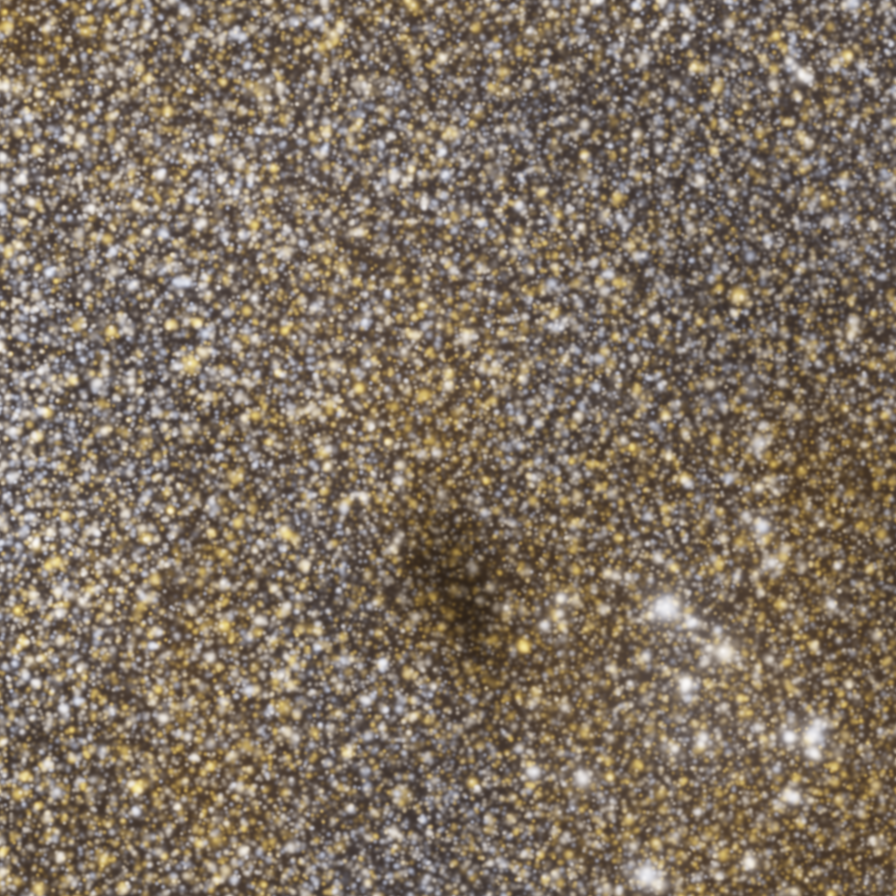
This texture is drawn by a Shadertoy shader. Its source:

```glsl
#define FINE_GRID 190.0
#define MEDIUM_GRID 110.0
#define LARGE_GRID 50.0
#define GIANT_GRID 13.0
#define CLUSTER_STARS 34
#define CLUSTER_CENTER vec2(0.77, 0.22)
#define DUST_CENTER vec2(0.505, 0.34)
#define SKY vec3(0.26, 0.21, 0.175)
#define BLUE vec3(0.78, 0.86, 1.05)
#define WHITE vec3(1.0, 0.93, 0.84)
#define GOLD vec3(1.05, 0.77, 0.25)

vec3 hash3(vec3 p) {
    p = fract(p * vec3(0.1031, 0.1030, 0.0973));
    p += dot(p, p.yxz + 33.33);
    return fract((p.xxy + p.yxx) * p.zyx);
}

// Layered, rotated sines, roughly -1 to 1
float clouds(vec2 p) {
    float sum = 0.0, weight = 0.45;
    for (int i = 0; i < 5; i++) {
        p = mat2(0.8, 0.6, -0.6, 0.8) * p * 1.7 + 1.3;
        sum += weight * sin(p.x + 1.2 * sin(p.y * 1.3));
        weight *= 0.7;
    }
    return sum;
}

vec3 starTint(float h, float warmth) {
    h += 0.16 * warmth;
    vec3 cool = mix(BLUE, WHITE, smoothstep(0.05, 0.35, h));
    return mix(cool, GOLD, smoothstep(0.48, 0.78, h));
}

// Cellular stars: one soft disc per cell, few bright and many faint
vec3 starLayer(vec2 p, float grid, float sigma, float gain, float falloff, float warmth) {
    vec2 home = floor(p * grid);
    vec3 light = vec3(0.0);
    for (int y = -1; y <= 1; y++)
    for (int x = -1; x <= 1; x++) {
        vec2 cell = home + vec2(x, y);
        vec3 place = hash3(vec3(cell, grid));
        vec3 kind = hash3(vec3(cell, grid + 7.0));
        vec2 d = p - (cell + place.xy) / grid;
        float radius = sigma * mix(0.8, 1.15, kind.y);
        float glow = exp(-0.5 * dot(d, d) / (radius * radius));
        light += gain * pow(place.z, falloff) * glow * starTint(kind.x, warmth);
    }
    return light;
}

// Loose group of hot stars with faint halos
vec3 openCluster(vec2 p) {
    vec3 light = vec3(0.0);
    for (int i = 0; i < CLUSTER_STARS; i++) {
        vec3 h = hash3(vec3(float(i), 3.0, 11.0));
        vec3 k = hash3(vec3(float(i), 8.0, 23.0));
        float angle = 6.2832 * h.x;
        vec2 d = p - CLUSTER_CENTER - 0.21 * h.y * vec2(cos(angle), sin(angle));
        float radius = mix(0.003, 0.008, pow(h.z, 4.0));
        float r2 = dot(d, d) / (radius * radius);
        float glow = 1.8 * exp(-0.5 * r2) + 0.25 * exp(-0.08 * r2);
        light += glow * mix(0.4, 1.2, h.z) * mix(BLUE, WHITE, k.x);
    }
    return light;
}

void mainImage(out vec4 fragColor, in vec2 fragCoord) {
    vec2 p = fragCoord / iResolution.y;

    // Broad drifts of density, colour and dust
    float drift = clouds(p * 2.5 + 4.0);
    float warmth = clouds(p * 2.2 + 9.0) + 0.4 * (0.5 - p.x);
    float leftGlow = exp(-9.0 * p.x) * exp(-8.0 * pow(p.y - 0.42, 2.0));
    vec2 q = p - DUST_CENTER + 0.02 * vec2(clouds(p * 9.0), clouds(p * 8.0 + 5.0));
    q = mat2(0.95, -0.3, 0.3, 0.95) * q * vec2(20.0, 10.0);
    float dust = exp(-dot(q, q));
    float density = mix(1.12, 0.88, p.x) + 0.14 * drift - 0.1 * warmth + 0.5 * leftGlow;
    density *= 1.0 - 0.72 * dust;
    warmth += 0.8 * dust - 1.2 * leftGlow;

    // Star populations from faint to bright
    vec3 light = density * starLayer(p, FINE_GRID, 0.0019, 0.72, 2.0, warmth);
    light += density * starLayer(p, MEDIUM_GRID, 0.0026, 1.0, 2.2, warmth);
    light += density * starLayer(p, LARGE_GRID, 0.0036, 1.7, 3.0, warmth + 0.6);
    light += starLayer(p, GIANT_GRID, 0.0052, 1.6, 7.0, warmth);
    light += openCluster(p);

    // Unresolved background and soft exposure
    vec3 sky = SKY * (1.0 + 0.12 * drift) * (1.0 - 0.4 * dust);
    sky *= mix(vec3(0.95, 0.99, 1.12), vec3(1.05, 0.97, 0.82), smoothstep(-0.8, 0.8, warmth));
    sky += vec3(0.06, 0.07, 0.09) * exp(-60.0 * dot(p - CLUSTER_CENTER, p - CLUSTER_CENTER));
    fragColor = vec4(1.0 - (1.0 - sky) * exp(-light), 1.0);
}
```
